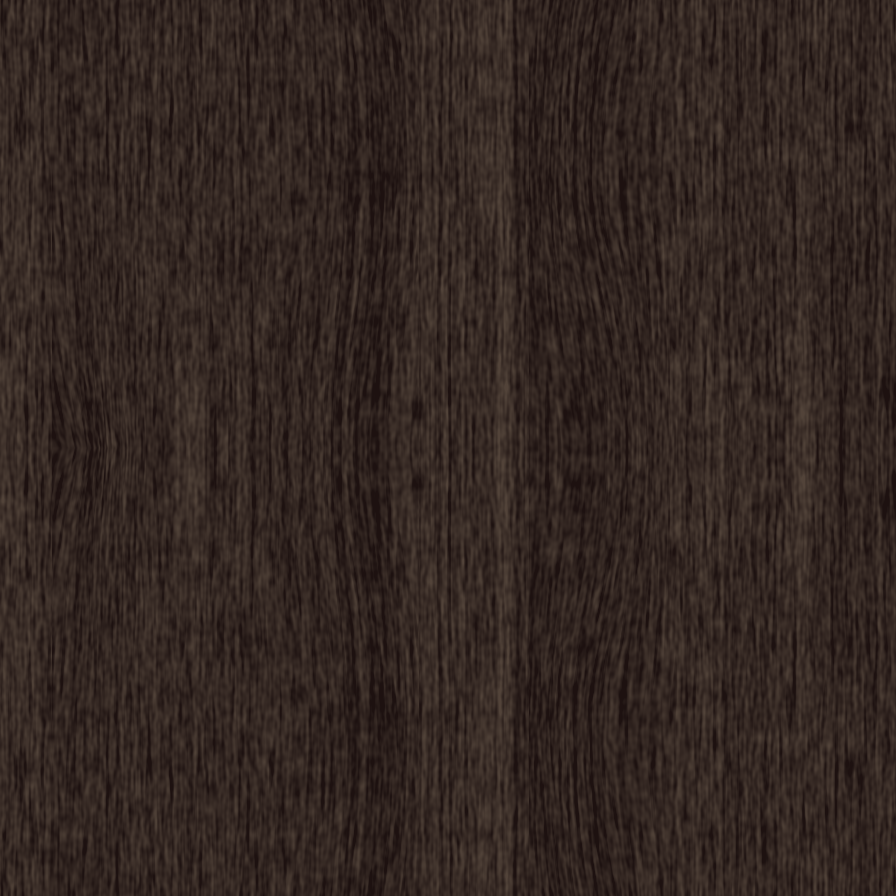
This texture is drawn by a WebGL 1 fragment shader. Its source:

```glsl
precision highp float;
// Dark stained oak: vertical staves with fine pores, bowed grain and a mirrored middle.
uniform vec2 u_resolution;

#define DARK vec3(0.128, 0.083, 0.076)
#define LIGHT vec3(0.288, 0.234, 0.200)
#define BASE_TONE 0.51
#define LINE_FREQ 135.0
#define FIBRE_FREQ 250.0
#define LINE_DEPTH 0.42
#define FIBRE_DEPTH 0.70
#define PORE_DEPTH 0.34
#define MOTTLE_DEPTH 0.20
#define SEAM_LEFT 0.058
#define SEAM_MID 0.468
#define SEAM_RIGHT 0.590

vec2 gradientAt(vec2 cell) {
  vec3 q = fract(vec3(cell.xyx) * vec3(0.1031, 0.1030, 0.0973));
  q += dot(q, q.yzx + 33.33);
  float angle = 6.2832 * fract((q.x + q.y) * q.z);
  return vec2(cos(angle), sin(angle));
}

// Gradient noise, roughly -0.7 to 0.7
float noise(vec2 p) {
  vec2 i = floor(p), f = p - i;
  vec2 w = f * f * f * (f * (f * 6.0 - 15.0) + 10.0);
  vec2 e = vec2(1.0, 0.0);
  float low = mix(dot(gradientAt(i), f), dot(gradientAt(i + e.xy), f - e.xy), w.x);
  float high = mix(dot(gradientAt(i + e.yx), f - e.yx), dot(gradientAt(i + e.xx), f - e.xx), w.x);
  return mix(low, high, w.y);
}

float bell(float x, float centre, float width) {
  float d = (x - centre) / width;
  return exp(-d * d);
}

float band(float x, float from, float to, float blur) {
  return smoothstep(from - blur, from + blur, x) - smoothstep(to - blur, to + blur, x);
}

// Sideways bend of the grain; v runs from 0 at mid height to 1 at the ends
float grainBend(float x, float v) {
  float wave = cos(4.8 * v);
  float bend = -0.012 * wave * bell(x, 0.405, 0.075) * step(x, SEAM_MID);
  bend += 0.017 * wave * bell(x, 0.665, 0.07) * step(SEAM_RIGHT, x);
  bend += 0.030 * exp(-4.0 * v) * bell(x, 0.08, 0.05) * step(SEAM_LEFT, x);
  return bend;
}

// Broad tone of the staves, the dark knot and the seams
float staveTone(float x, float v) {
  float tone = 0.13 * band(x, SEAM_MID, SEAM_RIGHT, 0.004);
  tone -= 0.13 * band(x, SEAM_RIGHT, 0.715, 0.003 + 0.02 * step(0.65, x));
  tone += 0.06 * band(x, -0.1, SEAM_LEFT, 0.003);
  tone -= 0.04 * band(x, 0.275, 0.36, 0.006);
  tone += 0.05 * band(x, 0.74, 0.84, 0.006);
  tone -= 0.20 * bell(x, 0.08, 0.03) * bell(v, 0.0, 0.25) * step(SEAM_LEFT, x);
  tone -= 0.14 * (bell(x, SEAM_LEFT, 0.003) + bell(x, SEAM_RIGHT + 0.002, 0.004));
  return tone;
}

void main() {
  vec2 p = gl_FragCoord.xy / u_resolution;
  float v = 2.0 * abs(p.y - 0.5);
  float y = 0.5 * v + 0.37;
  float g = p.x - grainBend(p.x, v);
  g += 0.003 * noise(vec2(p.x * 11.0, y * 6.0));
  float strip = band(p.x, SEAM_MID, SEAM_RIGHT, 0.004);

  // Long growth lines, uneven in spacing and strength
  float lines = noise(vec2(g * LINE_FREQ, y * 1.4));
  float phase = g * 96.0 + 1.3 * noise(vec2(g * 34.0, y * 1.7 + 2.0));
  float growth = pow(0.5 + 0.5 * cos(6.2832 * phase), 3.0) - 0.31;
  growth *= 0.6 + 0.9 * noise(vec2(g * 40.0 + 17.0, y * 5.0));

  // Short fibres, dark pores and long cracks
  float fibre = noise(vec2(g * FIBRE_FREQ, y * 38.0 + 7.0));
  fibre += 0.6 * noise(vec2(g * FIBRE_FREQ * 0.9 + 40.0, p.y * 110.0));
  float pores = smoothstep(0.10, 0.34, noise(vec2(g * 190.0 + 9.0, y * 13.0)));
  float cracks = smoothstep(0.10, 0.30, noise(vec2(g * 130.0 + 31.0, y * 0.8)));

  // Wide dark rings where the grain bows
  float rings = smoothstep(0.0, 0.35, noise(vec2(g * 62.0 + 3.0, y * 0.6)));
  float ringArea = bell(p.x, 0.41, 0.06) * step(p.x, SEAM_MID) + 0.5 * bell(p.x, 0.67, 0.06);

  // Cloudy patches and small cross flecks
  float mottle = noise(vec2(g * 26.0, y * 8.0)) + 0.5 * noise(p * vec2(45.0, 65.0));
  float streak = noise(vec2(g * 15.0 + 5.0, y * 1.5));

  float tone = BASE_TONE + staveTone(p.x, v);
  tone += LINE_DEPTH * lines + FIBRE_DEPTH * fibre + MOTTLE_DEPTH * mottle + 0.14 * streak;
  tone -= PORE_DEPTH * pores * (1.0 - 0.4 * strip);
  tone -= 0.24 * growth;
  tone -= 0.34 * cracks * strip;
  tone -= 0.24 * rings * ringArea;

  gl_FragColor = vec4(mix(DARK, LIGHT, clamp(tone, -0.1, 1.2)), 1.0);
}
```
